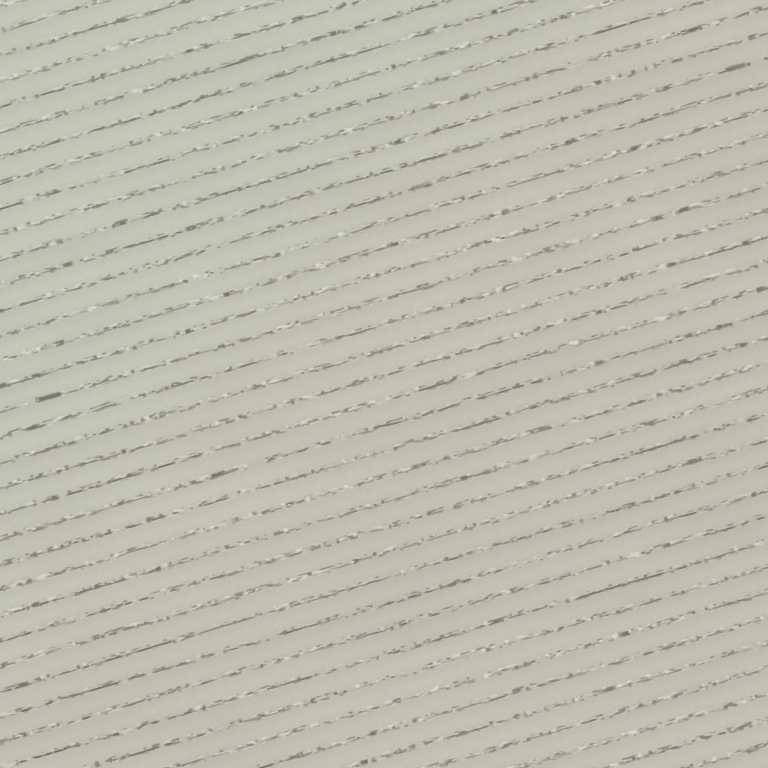
Give the GLSL for this texture, as a WebGL 1 fragment shader.

```glsl
precision highp float;
uniform vec2 u_resolution;

// Layout, in canvas units
const float SLOPE = 0.295;        // rise of the grooves to the right
const float PITCH = 0.0331;       // vertical distance between grooves
const float OFFSET = 0.828;       // height of one groove at the left edge
const float WOBBLE = 0.0014;      // wander of each groove
const float BAND_HALF = 0.0062;   // half height of the rough band
const float CREASE_HALF = 0.0021; // half height of the dark crease
const float CREASE_SHIFT = -0.0012;
const vec2 SPECK_DENSITY = vec2(170.0, 330.0); // along, across

// Surface
const float CREASE_DEPTH = 0.85;
const float SPECK_DEPTH = 0.75;
const float GLINT_AMOUNT = 0.75;
const float GRAIN = 0.012;

const vec3 RIB_SHADE = vec3(0.725, 0.715, 0.665);
const vec3 RIB_LIGHT = vec3(0.790, 0.787, 0.730);
const vec3 GROOVE_DARK = vec3(0.45, 0.44, 0.39);
const vec3 GLINT = vec3(0.91, 0.91, 0.86);
const vec3 COOL_TINT = vec3(-0.010, 0.004, 0.002);

float hash(vec2 p) {
  vec3 q = fract(vec3(p.xyx) * 0.1031);
  q += dot(q, q.yzx + 33.33);
  return fract((q.x + q.y) * q.z);
}

float noise(vec2 p) {
  vec2 cell = floor(p);
  vec2 f = fract(p);
  f = f * f * (3.0 - 2.0 * f);
  float low = mix(hash(cell), hash(cell + vec2(1.0, 0.0)), f.x);
  float high = mix(hash(cell + vec2(0.0, 1.0)), hash(cell + vec2(1.0, 1.0)), f.x);
  return mix(low, high, f.y);
}

// Soft stripe centred on zero
float stripe(float d, float halfWidth) {
  return 1.0 - smoothstep(0.25 * halfWidth, halfWidth, abs(d));
}

void main() {
  vec2 uv = gl_FragCoord.xy / u_resolution;

  // Groove coordinates: distance along, index, signed height from the centre
  float along = dot(uv, normalize(vec2(1.0, SLOPE)));
  float level = (uv.y - SLOPE * uv.x - OFFSET) / PITCH;
  float id = floor(level + 0.5);
  float seed = id * 17.0 + 700.0;
  float d = (level - id) * PITCH;
  float ribPhase = d / PITCH;
  d += WOBBLE * (noise(vec2(along * 28.0, seed)) - 0.5);

  // Smooth ribs with a broad light falloff
  float cool = smoothstep(-0.7, 0.8, uv.y - uv.x);
  float tone = 0.50 - 0.16 * cos(6.2832 * (ribPhase + 0.12));
  tone += 0.28 * (cool - 0.45);
  tone += 0.30 * (noise(vec2(along * 7.0, level * 0.9) + 40.0) - 0.5);
  vec3 color = mix(RIB_SHADE, RIB_LIGHT, clamp(tone, 0.0, 1.0));
  color += COOL_TINT * cool;

  // Wear changes along each groove and from one groove to the next
  float wear = 0.65 * noise(vec2(along * 9.0, seed + 5.0)) + 0.35 * hash(vec2(seed, 3.0));
  float sharpness = mix(1.0, 0.45, smoothstep(0.2, 0.8, wear));
  sharpness += 0.25 * (1.0 - smoothstep(0.1, 0.6, length(uv)));

  // Rough band of dark specks
  vec2 speckPos = vec2(along, d) * SPECK_DENSITY + vec2(0.0, seed);
  float speck = noise(speckPos);
  float band = stripe(d, BAND_HALF);
  float dark = SPECK_DEPTH * band * smoothstep(0.48, 0.95, speck);

  // Broken crease at the lower side of the band
  float dash = noise(vec2(along * 95.0, seed + 9.0));
  float crease = stripe(d - CREASE_SHIFT, CREASE_HALF);
  dark = max(dark, CREASE_DEPTH * sharpness * crease * smoothstep(0.15, 0.8, dash));

  // Occasional deep pits
  float pit = smoothstep(0.87, 0.98, noise(vec2(along * 48.0, seed + 13.0)));
  dark = max(dark, 0.9 * pit * stripe(d, 0.75 * BAND_HALF));
  color = mix(color, GROOVE_DARK, clamp(dark, 0.0, 1.0));

  // Bright specks on the upper side, strongest where worn
  float sparkle = smoothstep(0.55, 0.95, noise(speckPos * vec2(0.9, 1.0) + 211.0));
  float glint = sparkle * stripe(d - 0.0008, BAND_HALF) * mix(0.45, 1.0, wear);
  color = mix(color, GLINT, GLINT_AMOUNT * glint);

  // Fine grain
  color += GRAIN * (noise(uv * 300.0) - 0.5);

  gl_FragColor = vec4(color, 1.0);
}
```
